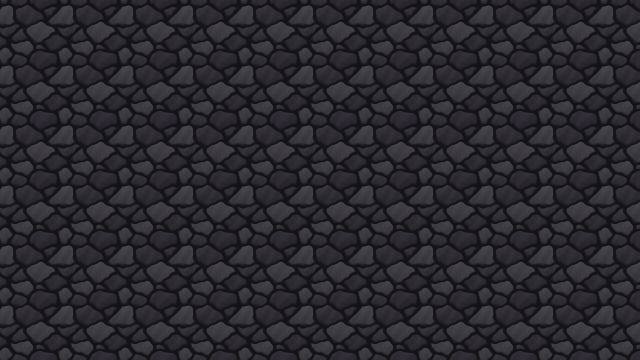
This texture is drawn by a WebGL 2 fragment shader. Its source:

```glsl
#version 300 es
precision highp float;

#define TILES_DOWN 6.0
#define TILE_SHIFT vec2(0.556, 0.125)
#define FLATTEN 1.5
#define GAP 0.019
#define ROUNDING 0.015
#define JITTER 0.25
#define WARP 0.017
#define MORTAR vec3(0.078, 0.076, 0.087)
#define RIM vec3(0.112, 0.105, 0.13)
#define DARK_STONE vec3(0.152, 0.144, 0.168)
#define LIGHT_STONE vec3(0.236, 0.234, 0.25)

uniform vec2 u_resolution;
out vec4 fragColor;

const float TAU = 6.2831853;
const vec2 GRID = vec2(3.0, 4.0); // stones across and down one tile

// Column and row of a stone, wrapped so that every tile is alike
vec2 wrapCell(vec2 cell) {
    return floor(mod(cell + 0.5, GRID));
}

// Stone centre in xy (rows stretched by FLATTEN), size weight in z
vec3 stoneSite(vec2 cell) {
    vec2 id = wrapCell(cell);
    float rowPhase = TAU * id.y / GRID.y;
    vec2 offset = 0.2 * vec2(cos(rowPhase), sin(rowPhase));
    offset += JITTER * sin(id.x * vec2(4.1, 2.7) + id.y * vec2(2.9, 5.3) + vec2(1.0, 4.1));
    float size = 0.3 * cos(rowPhase) - cos(TAU * id.x / GRID.x) * cos(2.0 * rowPhase);
    vec2 centre = (cell + 0.5 + offset) / GRID;
    return vec3(centre * vec2(1.0, FLATTEN), 0.03 + 0.023 * size);
}

float powerDistance(vec2 p, vec3 site) {
    vec2 d = p - site.xy;
    return dot(d, d) - site.z;
}

// Layered sines that bend the straight cell edges, periodic per tile
vec2 bend(vec2 p) {
    vec2 wave = sin(TAU * (3.0 * p.yx + vec2(1.0, 2.0) * p + vec2(0.1, 0.45)));
    wave += 0.35 * sin(TAU * (7.0 * p.yx - vec2(3.0, 2.0) * p));
    return p + WARP * wave;
}

void main() {
    // Tile units, running down from the top edge
    vec2 tile = vec2(gl_FragCoord.x, u_resolution.y - gl_FragCoord.y);
    tile = tile * TILES_DOWN / u_resolution.y - TILE_SHIFT;
    float pixel = TILES_DOWN / u_resolution.y;
    vec2 bent = bend(tile);
    vec2 home = floor(bent * GRID);
    vec2 p = bent * vec2(1.0, FLATTEN);

    // Find the stone that owns this point
    vec3 owner = vec3(0.0);
    vec2 ownerCell = home;
    float nearest = 1e5;
    for (int y = -2; y <= 2; y++) {
        for (int x = -2; x <= 2; x++) {
            vec2 cell = home + vec2(x, y);
            vec3 site = stoneSite(cell);
            float d = powerDistance(p, site);
            if (d < nearest) {
                nearest = d;
                owner = site;
                ownerCell = cell;
            }
        }
    }

    // Distance to the cell border, blended so that corners are rounded
    float sum = 1e-9;
    for (int y = -2; y <= 2; y++) {
        for (int x = -2; x <= 2; x++) {
            vec3 site = stoneSite(home + vec2(x, y));
            float apart = distance(site.xy, owner.xy);
            if (apart > 0.001) {
                float border = (powerDistance(p, site) - nearest) / (2.0 * apart);
                sum += exp(-border / ROUNDING);
            }
        }
    }
    float edge = -ROUNDING * log(sum);

    // Tone of each stone, with a little violet on some
    vec2 id = wrapCell(ownerCell);
    float tone = 0.62 + 0.38 * sin(2.3 * id.x + 1.9 * id.y - 0.73);
    float violet = 0.5 + 0.5 * sin(4.3 * id.x + 2.6 * id.y);
    vec3 stone = mix(DARK_STONE, LIGHT_STONE, tone);
    stone += violet * vec3(0.002, -0.005, 0.005);

    // Light from above and slanted worn streaks
    vec2 local = p - owner.xy;
    stone *= 1.0 - 0.6 * local.y;
    float streak = sin(TAU * (4.0 * tile.x + 3.0 * tile.y) + sin(TAU * 2.0 * tile.x));
    float grain = sin(TAU * (9.0 * tile.x - 5.0 * tile.y) + 2.0 * streak);
    stone += 0.018 * smoothstep(-0.2, 0.3, streak) - 0.009 + 0.004 * grain;

    // Dark rim, wider on the underside, then mortar
    float rimWidth = 0.022 + 0.2 * max(local.y, 0.0);
    stone = mix(RIM, stone, smoothstep(GAP, GAP + rimWidth, edge));
    float blur = max(0.55 * pixel, 0.006);
    float cover = smoothstep(GAP - blur, GAP + blur, edge);
    fragColor = vec4(mix(MORTAR, stone, cover), 1.0);
}
```
